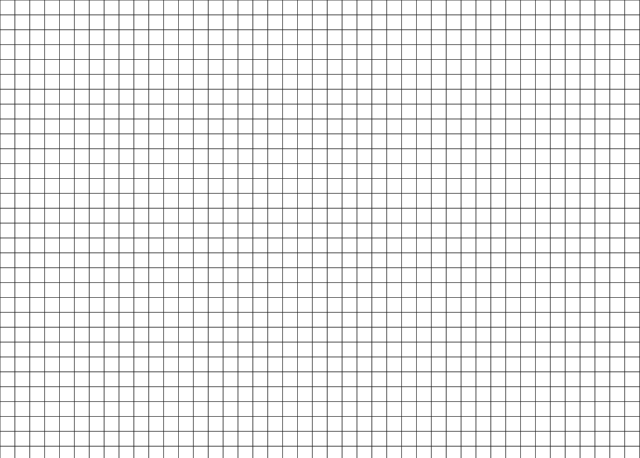
Reproduce this pattern procedurally as a WebGL 2 fragment shader.

```glsl
#version 300 es
precision highp float;
// Draws a plain square grid of thin dark lines on white paper.

uniform vec2 u_resolution;
out vec4 fragColor;

const float COLUMNS = 43.03;       // cells across the canvas width
const vec2 GRID_OFFSET = vec2(0.0); // shift from the top left corner, in cells
const float LINE_WIDTH = 0.0462;   // in cells
const float FILTER_PIXELS = 1.25;  // width of the smoothing filter
const vec3 PAPER = vec3(1.0);
const vec3 INK = vec3(0.13);

// Share of the filter footprint covered by the nearest line on each axis.
vec2 lineCoverage(vec2 cellPos, float footprint) {
    vec2 dist = abs(fract(cellPos + 0.5) - 0.5);
    float halfLine = 0.5 * LINE_WIDTH;
    float halfFoot = 0.5 * footprint;
    vec2 inner = max(dist - halfFoot, vec2(-halfLine));
    vec2 outer = min(dist + halfFoot, vec2(halfLine));
    return max(outer - inner, 0.0) / footprint;
}

void main() {
    // Square cells, counted from the top left corner
    float cellsPerPixel = COLUMNS / u_resolution.x;
    vec2 fromTopLeft = vec2(gl_FragCoord.x, u_resolution.y - gl_FragCoord.y);
    vec2 cellPos = fromTopLeft * cellsPerPixel - GRID_OFFSET;

    // Union of vertical and horizontal lines
    vec2 coverage = lineCoverage(cellPos, FILTER_PIXELS * cellsPerPixel);
    float ink = 1.0 - (1.0 - coverage.x) * (1.0 - coverage.y);

    fragColor = vec4(mix(PAPER, INK, ink), 1.0);
}
```
